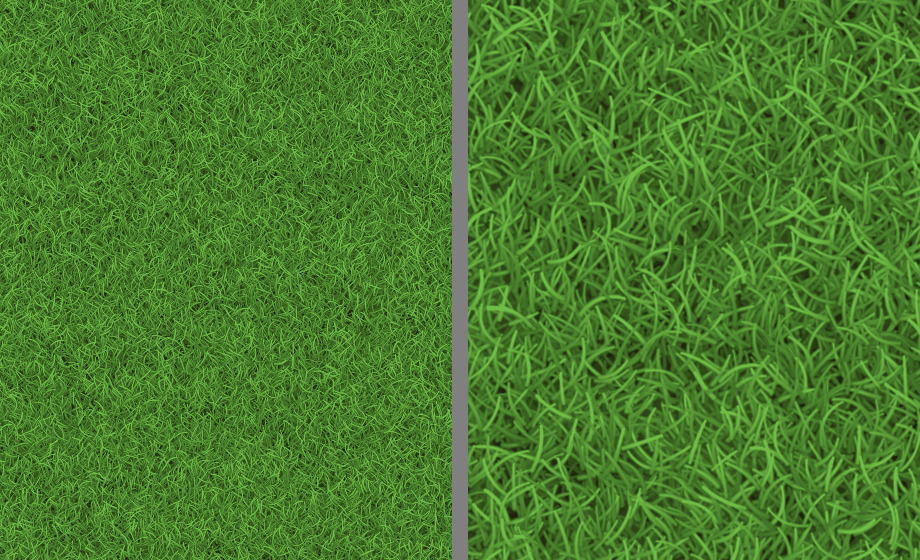
Left: the whole. Right: its middle third, enlarged.
Give the GLSL for this texture, as a Shadertoy shader.

```glsl
// Dense lawn seen from above: layers of short, thin, curved grass blades over dark soil.

#define LAYERS 12           // sheets of blades, deepest first
#define CELL 0.0155         // grid pitch, in canvas heights
#define HALF_WIDTH 0.0011   // blade half width, in canvas heights
#define SOFTNESS 0.0010     // edge blur, in canvas heights
#define SPREAD 1.30         // largest lean from upright, in radians
#define BEND 0.45           // strongest blade curvature
#define DEEP_TONE 0.14      // tone of the lowest sheet
#define TOP_TONE 0.98       // tone of the highest sheet
#define TONE_JITTER 0.60    // tone variation between blades
#define SHADOW 0.30         // darkening beside each blade
#define CLUMP 0.08          // strength of broad light and dark patches

const vec3 SOIL  = vec3(0.15, 0.17, 0.07);
const vec3 SHADE = vec3(0.18, 0.29, 0.09);
const vec3 LEAF  = vec3(0.27, 0.48, 0.16);
const vec3 TIP   = vec3(0.42, 0.71, 0.26);

vec4 hash4(vec3 p) {
    vec4 q = fract(p.xyzx * vec4(0.1031, 0.1030, 0.0973, 0.1099));
    q += dot(q, q.wzxy + 33.33);
    return fract((q.xxyz + q.yzzw) * q.zywx);
}

// Distance to a bent blade centred on the origin (x) and position along it (y).
vec2 bladeField(vec2 p, float lean, float bend, float halfLength) {
    float c = cos(lean), s = sin(lean);
    p = vec2(c * p.x - s * p.y, s * p.x + c * p.y);
    float y = clamp(p.y, -halfLength, halfLength);
    float across = p.x - bend * (y * y - 0.5 * halfLength * halfLength);
    across /= sqrt(1.0 + 4.0 * bend * bend * y * y);
    return vec2(length(vec2(across, p.y - y)), 0.5 + 0.5 * y / halfLength);
}

// Broad uneven growth from layered sines.
float clumps(vec2 p) {
    float sum = 0.0, weight = 0.5;
    for (int i = 0; i < 4; i++) {
        sum += weight * sin(p.x + 1.3 * sin(p.y)) * sin(p.y + 1.7 * sin(p.x * 0.8));
        p = mat2(1.2, 1.4, -1.4, 1.2) * p + 2.3;
        weight *= 0.85;
    }
    return sum;
}

// Paints one sheet of blades over the tone, far rows first.
float paintSheet(float tone, vec2 uv, float layer, float soft) {
    vec2 p = uv / CELL + layer * vec2(7.37, 11.61) + 40.0;
    vec2 home = floor(p);
    float sheetTone = mix(DEEP_TONE, TOP_TONE, layer / float(LAYERS - 1));

    for (int j = 1; j >= -1; j--)
    for (int i = -1; i <= 1; i++) {
        vec2 cell = home + vec2(i, j);
        vec4 place = hash4(vec3(cell, layer + 1.0));
        vec4 look = hash4(vec3(cell, layer + 51.0));

        float lean = (place.z * 2.0 - 1.0) * SPREAD;
        float bend = (place.w * 2.0 - 1.0) * BEND;
        vec2 blade = bladeField(p - cell - place.xy, lean, bend, mix(0.55, 0.90, look.x));

        float width = HALF_WIDTH / CELL * mix(0.75, 1.2, look.y);
        width *= 1.0 - 0.45 * blade.y * blade.y;
        float cover = 1.0 - smoothstep(width - soft, width + soft, blade.x);
        float halo = 1.0 - smoothstep(0.0, width * 3.5, blade.x);

        float bladeTone = sheetTone + TONE_JITTER * (look.z - 0.5);
        bladeTone *= mix(0.78, 1.18, blade.y);
        tone *= 1.0 - SHADOW * halo * (1.0 - 0.5 * blade.y);
        tone = mix(tone, bladeTone, cover);
    }
    return tone;
}

// Soil to shaded green to bright blade tips.
vec3 grassColour(float tone) {
    vec3 colour = mix(SOIL, SHADE, smoothstep(0.0, 0.16, tone));
    colour = mix(colour, LEAF, clamp((tone - 0.14) / 0.42, 0.0, 1.0));
    colour = mix(colour, TIP, clamp((tone - 0.56) / 0.48, 0.0, 1.15));
    return colour * mix(0.75, 1.0, smoothstep(-0.05, 0.12, tone));
}

void mainImage(out vec4 fragColor, in vec2 fragCoord) {
    vec2 uv = fragCoord / iResolution.y;
    float soft = max(SOFTNESS, 0.5 / iResolution.y) / CELL;

    float tone = 0.08;
    for (int i = 0; i < LAYERS; i++)
        tone = paintSheet(tone, uv, float(i), soft);

    tone += 0.02 + CLUMP * clumps(uv * 28.0);
    fragColor = vec4(grassColour(tone), 1.0);
}
```
